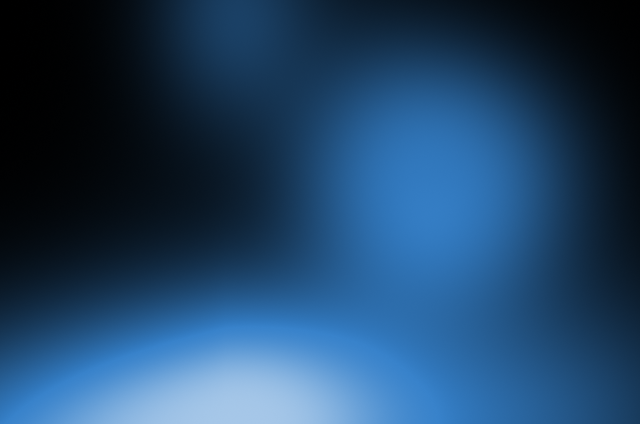
Write a WebGL 2 fragment shader that draws this background.

```glsl
#version 300 es
precision highp float;
// Soft blue glows drifting over black, with a pale bloom along the lower edge.

uniform vec2 u_resolution;
out vec4 fragColor;

float glow(vec2 p, vec2 center, vec2 spread) {
    vec2 d = (p - center) / spread;
    return exp(-0.5 * dot(d, d));
}

// Glow with a broad, flatter core
float orb(vec2 p, vec2 center, vec2 radius) {
    vec2 d = (p - center) / radius;
    return exp(-pow(dot(d, d), 1.3));
}

// Wide bloom that sinks toward the left and fades faster on the right
float bloom(vec2 p) {
    float dx = p.x - 0.53;
    float sink = 0.15 * max(-dx, 0.0);
    float width = dx < 0.0 ? 0.57 : 0.295;
    return glow(vec2(dx, p.y + sink), vec2(0.0), vec2(width, 0.216));
}

float hash(vec2 p) {
    return fract(sin(dot(p, vec2(12.99, 78.23))) * 43758.5);
}

// Black through blue, then pale sky for the brightest light
vec3 ramp(float light) {
    vec3 blue = vec3(0.26, 0.635, 1.0) * min(light, 0.79);
    return mix(blue, vec3(0.65, 0.78, 0.91), smoothstep(0.72, 1.36, light));
}

void main() {
    vec2 p = gl_FragCoord.xy / u_resolution * vec2(1.506, 1.0);

    // Sum of the light sources
    float light = 1.27 * bloom(p);
    light += 0.70 * orb(p, vec2(1.02, 0.578), vec2(0.333, 0.304));
    light += 0.55 * glow(p, vec2(1.196, 0.0), vec2(0.333, 0.245));
    light += 0.37 * glow(p, vec2(0.549, 0.961), vec2(0.141, 0.196));

    // Faint haze between the glows
    light += 0.09 * glow(p, vec2(0.86, 0.92), vec2(0.18));
    light += 0.03 * glow(p, vec2(0.38, 0.56), vec2(0.16));

    // Fine dither against banding
    float dither = (hash(gl_FragCoord.xy) - 0.5) / 255.0;
    fragColor = vec4(ramp(light) + dither, 1.0);
}
```
